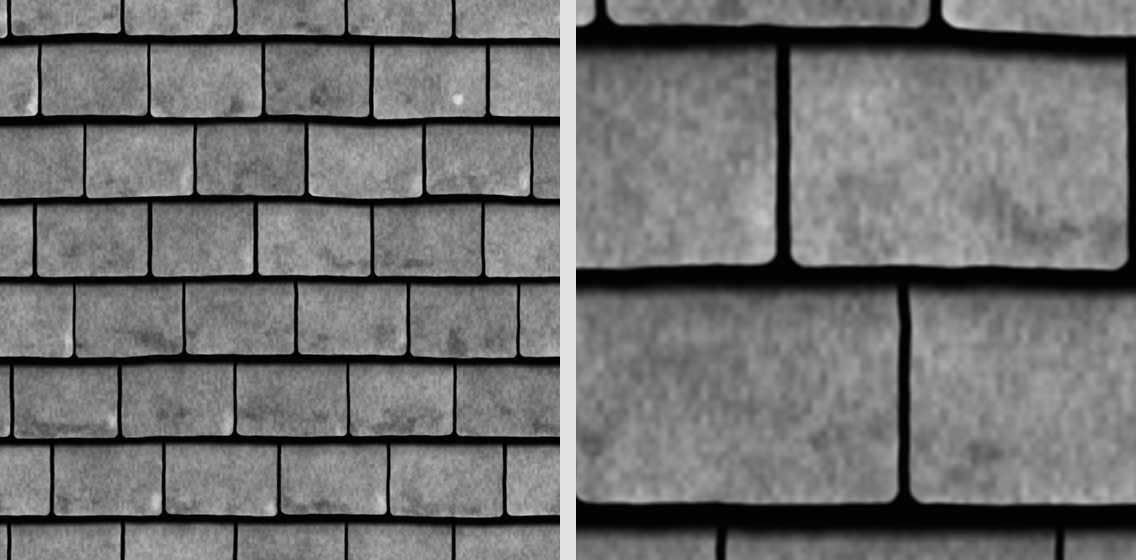
Left, the full canvas; right, a detail of the centre.
Reproduce this texture procedurally as a Shadertoy shader.

```glsl
// Weathered grey slate shingles in staggered, overlapping rows with black gaps.

const float COLS = 5.0;
const float ROWS = 7.0;
const float ROW_PHASE = 0.495;      // height of the lowest gap, in rows
const float ROW_SHIFT[7] = float[7](0.49, 0.08, 0.63, 0.31, 0.76, 0.33, 0.07);
const float JOINT_JITTER = 0.035;   // in columns
const float JOINT_HALF = 0.0027;    // lengths below are in canvas units
const float BED_HALF = 0.0068;
const float CORNER = 0.010;
const float EDGE_SOFT = 0.0024;
const float WOBBLE = 0.0032;
const vec3 GAP_COLOR = vec3(0.012);
const vec3 SLATE_DARK = vec3(0.20);
const vec3 SLATE_LIGHT = vec3(0.86);
const float BASE_TONE = 0.50;       // mix between dark and light slate
const float TILE_VARIATION = 0.15;
const float BLOTCH = 0.30;
const float GRAIN = 0.32;
const float RIM = 0.30;

float hash(vec2 p) {
    vec3 q = fract(p.xyx * vec3(0.1031, 0.1030, 0.0973));
    q += dot(q, q.yzx + 33.33);
    return fract((q.x + q.y) * q.z);
}

// Value noise wrapping over the unit square; seed selects another pattern.
float noise(vec2 uv, vec2 period, float seed) {
    vec2 p = uv * period, i = floor(p), f = fract(p);
    f = f * f * (3.0 - 2.0 * f);
    vec2 a = mod(i, period) + seed, b = mod(i + 1.0, period) + seed;
    return mix(mix(hash(a), hash(vec2(b.x, a.y)), f.x),
               mix(hash(vec2(a.x, b.y)), hash(b), f.x), f.y);
}

float fbm(vec2 uv, vec2 period, float seed) {
    float sum = 0.0, gain = 0.5;
    for (int i = 0; i < 4; i++) {
        sum += gain * noise(uv, period, seed + float(i) * 17.0);
        period *= 2.0;
        gain *= 0.5;
    }
    return sum / 0.9375;
}

// Horizontal position of a joint, in columns.
float jointAt(float cell, float row) {
    float jitter = hash(vec2(mod(cell, COLS), row) + 11.0) - 0.5;
    return cell + ROW_SHIFT[int(row)] + 2.0 * JOINT_JITTER * jitter;
}

void mainImage(out vec4 fragColor, in vec2 fragCoord) {
    vec2 uv = fragCoord / iResolution.xy;
    float pixel = 1.0 / min(iResolution.x, iResolution.y);

    // Uneven outlines: slow sagging plus small chips
    vec2 p = uv;
    p.y += 0.008 * (noise(uv, vec2(6.0, 7.0), 5.0) - 0.5);
    p += WOBBLE * (vec2(fbm(uv, vec2(36.0), 71.0), fbm(uv, vec2(36.0), 137.0)) - 0.5);

    // Row and tile lookup
    float y = p.y * ROWS - ROW_PHASE;
    float row = mod(floor(y), ROWS);
    float x = p.x * COLS;
    float cell = floor(x - ROW_SHIFT[int(row)]);
    if (x < jointAt(cell, row)) cell -= 1.0;
    else if (x >= jointAt(cell + 1.0, row)) cell += 1.0;
    vec2 id = vec2(mod(cell, COLS), row);
    float seed = floor(200.0 * hash(id + 43.0));
    float toneRand = hash(id + 7.0) - 0.5;

    // Distances to the four sides
    float left = (x - jointAt(cell, row)) / COLS;
    float right = (jointAt(cell + 1.0, row) - x) / COLS;
    float across = left / (left + right);
    float lift = 0.005 * (hash(id + 19.0) - 0.5)
               + 0.006 * (hash(id + 29.0) - 0.5) * (across - 0.5);
    float bottom = fract(y) / ROWS - BED_HALF - lift;
    float top = (1.0 - fract(y)) / ROWS - 0.003;
    float jointWidth = JOINT_HALF * mix(0.7, 1.4, hash(id + 53.0));
    float side = min(left, right) - jointWidth;

    // Body with rounded lower corners, tucked under the row above
    vec2 corner = max(CORNER - vec2(side, bottom), 0.0);
    float inside = min(max(min(side, bottom), CORNER), CORNER) - length(corner);
    float soft = max(EDGE_SOFT, pixel);
    float body = smoothstep(-soft * 0.6, soft, inside);
    float shade = smoothstep(0.0, 0.013, top) * mix(0.80, 1.0, smoothstep(0.008, 0.034, top));

    // Mottled stone with slightly upright grain
    float blotch = fbm(uv, vec2(22.0, 20.0), seed) - 0.5;
    float grain = 0.6 * noise(uv, vec2(210.0, 120.0), seed + 31.0)
                + 0.4 * noise(uv, vec2(256.0, 230.0), seed + 61.0) - 0.5;
    float tone = BASE_TONE + TILE_VARIATION * toneRand + BLOTCH * blotch + GRAIN * grain;

    // Worn pale rims, stronger on some sides
    float wear = noise(uv, vec2(40.0), seed + 83.0);
    float sideWear = mix(hash(id + 3.0), hash(id + 5.0), step(0.5, across));
    float rim = exp(-max(bottom, 0.0) / 0.005) * 0.8
              + exp(-max(side, 0.0) / 0.0045) * sideWear;
    tone += RIM * rim * (0.3 + wear);

    // Pale scuffs by a lower corner, dark stains along the lower edge
    float scuffed = step(0.62, hash(id + 97.0));
    vec2 toCorner = vec2(right - 0.012, (bottom - 0.022) * 0.45);
    tone += 0.34 * scuffed * exp(-dot(toCorner, toCorner) / 0.00012) * smoothstep(0.2, 0.7, wear);
    float stain = smoothstep(0.52, 0.75, fbm(uv, vec2(26.0, 34.0), seed + 113.0));
    tone -= 0.22 * stain * smoothstep(0.075, 0.02, bottom);

    // A lone lichen spot on a few tiles
    vec2 spot = vec2(across - mix(0.2, 0.8, hash(id + 59.0)), 0.0) / COLS;
    spot.y = bottom - mix(0.03, 0.09, hash(id + 67.0));
    float spotEdge = length(spot) + 0.008 * (wear - 0.5);
    tone += 0.36 * step(0.86, hash(id + 79.0)) * smoothstep(0.014, 0.006, spotEdge);

    vec3 slate = mix(SLATE_DARK, SLATE_LIGHT, clamp(tone, 0.0, 1.0));
    fragColor = vec4(mix(GAP_COLOR, slate, body * shade), 1.0);
}
```
